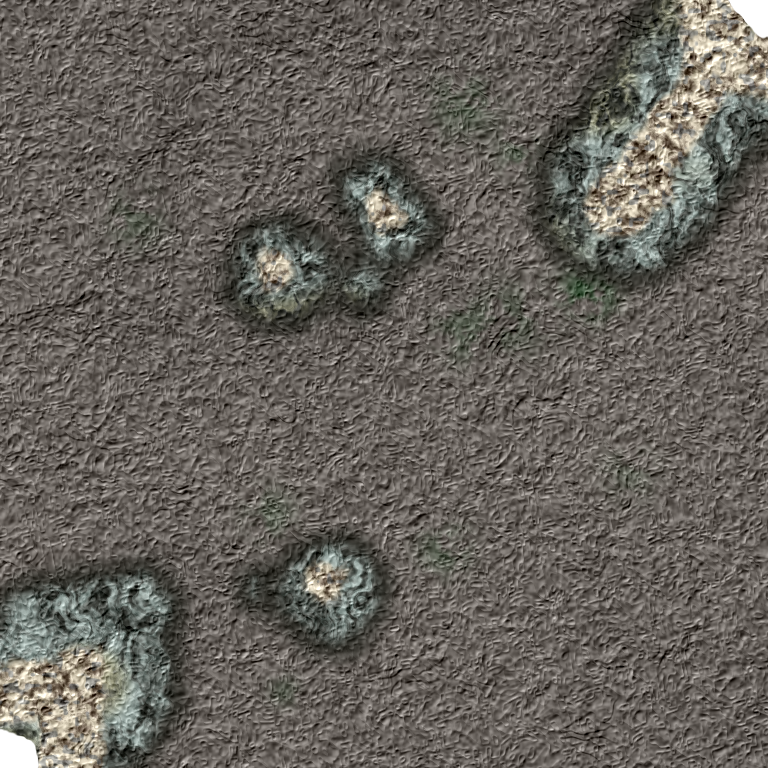
A Shadertoy shader for this texture:

```glsl
const vec3 ROCK = vec3(0.405, 0.382, 0.362);
const vec3 SOOT = vec3(0.17, 0.17, 0.145);
const vec3 MOSS = vec3(0.20, 0.33, 0.21);
const vec3 PAPER = vec3(1.0);
const vec2 LIGHT_STEP = vec2(-0.0011, 0.0019);
const float RELIEF_GAIN = 0.50;
const float CRACK_GAIN = 0.27;
const float GRAIN_GAIN = 0.20;
const float EDGE_WOBBLE = 0.026;

float hash(vec2 p) {
    vec3 q = fract(vec3(p.xyx) * 0.1031);
    q += dot(q, q.yzx + 33.33);
    return fract((q.x + q.y) * q.z);
}

float noise(vec2 p) {
    vec2 i = floor(p), f = fract(p);
    f = f * f * (3.0 - 2.0 * f);
    return mix(mix(hash(i), hash(i + vec2(1, 0)), f.x),
               mix(hash(i + vec2(0, 1)), hash(i + vec2(1, 1)), f.x), f.y);
}

float fbm(vec2 p) {
    float sum = 0.0, amp = 0.53;
    for (int i = 0; i < 4; i++) {
        sum += amp * noise(p);
        p = mat2(1.6, 1.2, -1.2, 1.6) * p + 7.3;
        amp *= 0.5;
    }
    return sum;
}

// Folded noise gives the crumpled surface.
float wrinkles(vec2 p) {
    p = p * 44.0 + 0.5 * vec2(noise(p * 31.0), noise(p * 31.0 + 31.0));
    float sum = 0.0, amp = 0.75;
    for (int i = 0; i < 3; i++) {
        sum += amp * (1.0 - abs(2.0 * noise(p) - 1.0));
        p = mat2(1.6, 1.2, -1.2, 1.6) * p + 13.7;
        amp *= 0.92;
    }
    return sum;
}

// Terraced noise gives broken ledges.
float ledges(vec2 p) {
    float t = 9.0 * fbm(p * 13.0 + 4.0);
    return floor(t) + smoothstep(0.0, 0.3, fract(t));
}

float capsule(vec2 p, vec2 a, vec2 b, float r) {
    vec2 d = b - a;
    return length(p - a - d * clamp(dot(p - a, d) / dot(d, d), 0.0, 1.0)) - r;
}

float disc(vec2 p, vec2 c, float r) { return length(p - c) - r; }

float blend(float a, float b) {
    float h = max(0.03 - abs(a - b), 0.0) / 0.03;
    return min(a, b) - h * h * 0.0075;
}

float pitDistance(vec2 p) {
    float d = disc(p, vec2(0.365, 0.643), 0.081);
    d = min(d, capsule(p, vec2(0.490, 0.745), vec2(0.512, 0.705), 0.064));
    d = blend(d, disc(p, vec2(0.468, 0.630), 0.046));
    d = min(d, disc(p, vec2(0.430, 0.227), 0.081));
    d = blend(d, disc(p, vec2(0.335, 0.235), 0.030));
    d = min(d, capsule(p, vec2(0.812, 0.745), vec2(0.96, 0.96), 0.122));
    d = min(d, disc(p, vec2(0.095, 0.11), 0.148));
    return blend(d, capsule(p, vec2(0.06, 0.18), vec2(0.18, 0.21), 0.062));
}

float coreDistance(vec2 p) {
    float d = disc(p, vec2(0.356, 0.648), 0.028);
    d = min(d, disc(p, vec2(0.498, 0.723), 0.025));
    d = min(d, disc(p, vec2(0.421, 0.238), 0.027));
    d = min(d, capsule(p, vec2(0.802, 0.732), vec2(0.84, 0.765), 0.044));
    d = min(d, capsule(p, vec2(0.82, 0.75), vec2(0.93, 0.91), 0.036));
    d = min(d, capsule(p, vec2(0.92, 1.02), vec2(0.93, 0.92), 0.042));
    d = min(d, capsule(p, vec2(0.93, 0.92), vec2(1.02, 0.91), 0.043));
    d = min(d, capsule(p, vec2(-0.02, 0.09), vec2(0.09, 0.11), 0.038));
    return min(d, capsule(p, vec2(0.10, 0.115), vec2(0.09, -0.02), 0.044));
}

// Patches hold centre, radius and strength.
float mossAmount(vec2 p) {
    const vec4 patches[10] = vec4[10](
        vec4(0.605, 0.863, 0.055, 0.50), vec4(0.768, 0.622, 0.042, 1.25),
        vec4(0.600, 0.565, 0.045, 0.45), vec4(0.665, 0.585, 0.060, 0.38),
        vec4(0.580, 0.285, 0.042, 0.50), vec4(0.176, 0.714, 0.048, 0.38),
        vec4(0.677, 0.798, 0.035, 0.50), vec4(0.352, 0.330, 0.042, 0.40),
        vec4(0.820, 0.385, 0.045, 0.30), vec4(0.370, 0.100, 0.025, 0.35));
    float sum = 0.0;
    for (int i = 0; i < 10; i++) {
        vec2 d = (p - patches[i].xy) / patches[i].z;
        sum += patches[i].w * exp(-1.6 * dot(d, d));
    }
    return sum * smoothstep(0.28, 0.62, fbm(p * 45.0));
}

void mainImage(out vec4 fragColor, in vec2 fragCoord) {
    vec2 p = fragCoord / iResolution.xy;
    vec2 wobble = vec2(fbm(p * 28.0), fbm(p * 28.0 + 50.0)) - 0.5;
    vec2 q = p + EDGE_WOBBLE * wobble;

    // Side-lit stone with broken cracks and fine grit
    float relief = wrinkles(p) - wrinkles(p + LIGHT_STEP);
    float crack = clamp(ledges(p + LIGHT_STEP) - ledges(p), 0.0, 1.0);
    crack *= smoothstep(0.3, 0.6, noise(p * 17.0 + 9.0));
    float grit = noise(p * 230.0) - 0.5;
    float shade = RELIEF_GAIN * relief - CRACK_GAIN * crack + GRAIN_GAIN * grit;
    vec3 col = ROCK * (0.9 + 0.2 * fbm(p * 5.0)) + shade;
    col = mix(col, MOSS + 0.8 * shade, min(0.75 * mossAmount(p), 0.8));

    // Sooty rims and pale, streaked pit walls
    float pit = pitDistance(q);
    float soot = 1.0 - smoothstep(-0.016, 0.018, pit);
    col = mix(col, SOOT + 0.55 * shade, 0.82 * soot);
    vec2 fibre = vec2(p.x * 95.0, p.y * 42.0) + 6.0 * wobble;
    float streak = fbm(fibre);
    float tone = clamp(2.2 * streak - 0.68 + 4.5 * clamp(-pit - 0.026, 0.0, 0.05), 0.0, 1.0);
    vec3 tint = mix(vec3(0.66, 0.66, 0.55), vec3(0.64, 0.70, 0.68), smoothstep(0.3, 0.6, noise(p * 9.0)));
    vec3 wall = mix(vec3(0.17, 0.18, 0.16), tint, tone) + 0.9 * shade;
    col = mix(col, wall, 0.95 * smoothstep(0.010, 0.036, -pit));

    // Cream mineral cores
    float grain = fbm(p * 105.0 + 2.0 * wobble);
    vec3 mineral = mix(vec3(0.35, 0.29, 0.23), vec3(0.86, 0.82, 0.73), smoothstep(0.22, 0.66, grain));
    mineral = mix(mineral, vec3(0.36, 0.39, 0.42), 0.5 * smoothstep(0.6, 0.8, noise(p * 140.0)));
    float core = coreDistance(q + 0.012 * (streak - 0.5));
    col = mix(col, mineral + 1.2 * shade, 1.0 - smoothstep(-0.010, 0.006, core));

    // Bare corners
    float bare = min(disc(q, vec2(1.01), 0.062), disc(q, vec2(-0.01), 0.064));
    col = mix(col, PAPER, 1.0 - smoothstep(-0.0015, 0.0015, bare));
    fragColor = vec4(clamp(col, 0.0, 1.0), 1.0);
}
```
